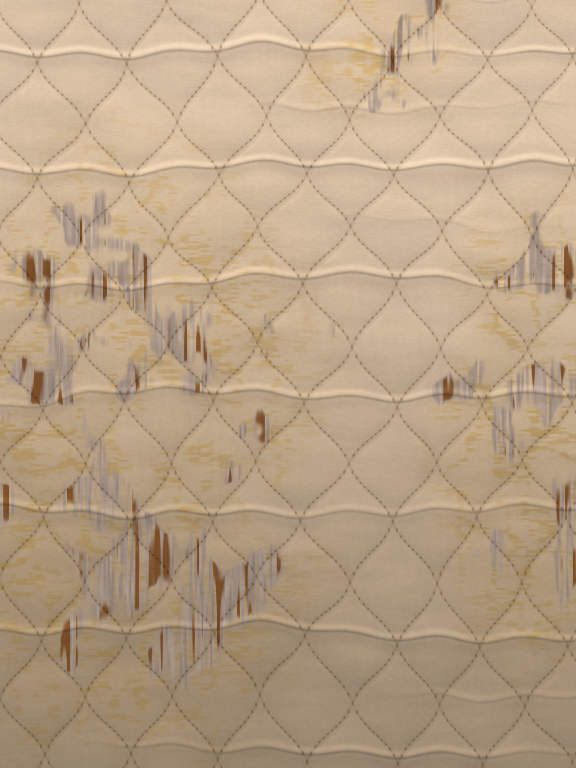
Reproduce this texture procedurally as a Shadertoy shader.

```glsl
// Worn quilted satin: bell-sided padded diamonds with dashed stitching and
// horizontal fold creases. Diamonds come from two diagonal line families;
// masked noise adds gold brocade threads, frayed grey patches and rust slits.
#define REPEATS vec2(6.5, 6.6)      // diamonds across and down
#define PHASE vec2(0.44, 0.10)      // lattice offset, in diamonds
#define BELL 0.034                  // curvature of the diamond sides
#define STITCH_WIDTH 0.0011
#define STITCHES_PER_SIDE 11.0
#define PUFF 0.13                   // strength of the padding relief
#define SATIN_TOP vec3(0.85, 0.755, 0.65)
#define SATIN_LOW vec3(0.60, 0.525, 0.435)
#define GOLD vec3(0.80, 0.65, 0.38)
#define FRAY vec3(0.60, 0.535, 0.51)
#define RUST vec3(0.45, 0.26, 0.11)
#define PI 3.14159

float hash(vec2 p) {
    return fract(sin(dot(p, vec2(127.1, 311.7))) * 43758.5453);
}

float noise(vec2 p) {
    vec2 i = floor(p), f = fract(p);
    f = f * f * (3.0 - 2.0 * f);
    return mix(mix(hash(i), hash(i + vec2(1, 0)), f.x),
               mix(hash(i + vec2(0, 1)), hash(i + vec2(1, 1)), f.x), f.y);
}

float fbm(vec2 p) {
    float sum = 0.0, amp = 0.57;
    for (int i = 0; i < 3; i++) {
        sum += amp * noise(p);
        p = p * 2.1 + 17.3;
        amp *= 0.5;
    }
    return sum;
}

// Lattice position, with slight hand-sewn irregularity
vec2 lattice(vec2 q) {
    vec2 wobble = vec2(noise(q * 6.0), noise(q * 6.0 + 40.0)) - 0.5;
    return (q / vec2(0.75, 1.0)) * REPEATS - PHASE + 0.16 * wobble;
}

// Diagonal coordinates: seams lie where either one is an integer
vec2 diagonals(vec2 cell) {
    float y = cell.y - BELL * sin(4.0 * PI * cell.y);
    return vec2(cell.x + y, cell.x - y);
}

float padding(vec2 q) {
    vec2 s = abs(sin(PI * diagonals(lattice(q))));
    return pow(s.x * s.y + 0.002, 0.4);
}

float blob(vec2 p, vec2 centre, vec2 radius) {
    return 1.0 - smoothstep(0.55, 1.15, length((p - centre) / radius));
}

// Dark fold line with a sheen above and a soft shadow below
float crease(vec2 q, vec2 cell) {
    float row = cell.y * 2.0 - 0.14 + 0.05 * cos(2.0 * PI * cell.x);
    float k = floor(row + 0.5);
    float d = (row - k) / (2.0 * REPEATS.y);
    d += 0.007 * (noise(vec2(q.x * 8.0, k * 5.3)) - 0.5);
    float fullRow = 1.0 - mod(abs(k), 2.0);
    float strength = smoothstep(0.35, 0.75, noise(vec2(q.x * 4.0 + k * 7.3, k)) + 0.32 * fullRow);
    strength *= 0.45 + 0.55 * fullRow;
    float line = exp(-pow(d / 0.0019, 2.0));
    float sheen = exp(-pow((d - 0.006) / 0.0042, 2.0));
    float shadow = exp(-pow((d + 0.008) / 0.008, 2.0));
    return strength * (0.13 * sheen - 0.17 * line - 0.05 * shadow);
}

// Dashed thread on one seam family
float stitches(float across, float along, float px) {
    float slope = length(REPEATS / vec2(0.75, 1.0));
    float d = abs(fract(across + 0.5) - 0.5) / slope;
    float dash = smoothstep(0.25, 0.42, abs(fract(along * STITCHES_PER_SIDE) - 0.5));
    return (1.0 - smoothstep(STITCH_WIDTH - px * 0.5, STITCH_WIDTH + px, d)) * (0.2 + 0.8 * dash);
}

void mainImage(out vec4 fragColor, in vec2 fragCoord) {
    vec2 uv = fragCoord / iResolution.xy;
    vec2 q = uv * vec2(0.75, 1.0);
    float px = 1.0 / iResolution.y;
    vec2 cell = lattice(q);
    vec2 diag = diagonals(cell);

    // Satin base, dimmer toward the bottom and lower left
    vec3 color = mix(SATIN_LOW, SATIN_TOP, smoothstep(-0.12, 0.95, uv.y + 0.08 * (uv.x - 0.5)));

    // Brocade threads and wear, confined to ragged regions
    float region = max(blob(uv, vec2(0.20, 0.40), vec2(0.42, 0.46)),
                   max(blob(uv, vec2(0.93, 0.44), vec2(0.20, 0.36)),
                       blob(uv, vec2(0.63, 0.98), vec2(0.19, 0.15))));
    region *= smoothstep(0.22, 0.5, fbm(q * 9.0 + 5.0));
    float petals = 1.0 - abs(2.0 * fbm(q * 24.0 + 11.0) - 1.0);
    float weft = smoothstep(0.35, 0.7, noise(q * vec2(75.0, 330.0)));
    float gold = region * (0.12 + 0.55 * smoothstep(0.72, 0.95, petals) * weft);
    color = mix(color, GOLD * (0.72 + 0.32 * uv.y), gold);

    float damage = fbm(q * vec2(23.0, 14.0) + 3.0) - 0.4 * (1.0 - region);
    float warp = noise(q * vec2(310.0, 20.0));
    float fray = smoothstep(0.54, 0.64, damage) * smoothstep(0.12, 0.6, warp);
    color = mix(color, FRAY * (0.85 + 0.3 * noise(q * vec2(360.0, 30.0))), 0.75 * fray);
    float slit = smoothstep(0.60, 0.67, damage) * smoothstep(0.66, 0.8, noise(q * vec2(190.0, 11.0)));
    color = mix(color, RUST, 0.85 * slit);

    // Padding lit from above, soft wrinkles, creases and fine weave
    float relief = padding(q) - padding(q + vec2(-0.002, 0.008));
    float wrinkle = fbm(vec2(q.x * 9.0 + q.y * 5.0, q.y * 34.0)) - 0.5;
    float light = 1.0 + PUFF * relief + 0.10 * wrinkle + crease(q, cell);
    light += 0.03 * (padding(q) - 0.7) + 0.035 * (noise(q * vec2(300.0, 420.0)) - 0.5);
    color *= light;

    float thread = max(stitches(diag.x, diag.y, px), stitches(diag.y, diag.x, px));
    color = mix(color, color * vec3(0.74, 0.66, 0.56), 0.7 * thread);
    fragColor = vec4(clamp(color, 0.0, 1.0), 1.0);
}
```
